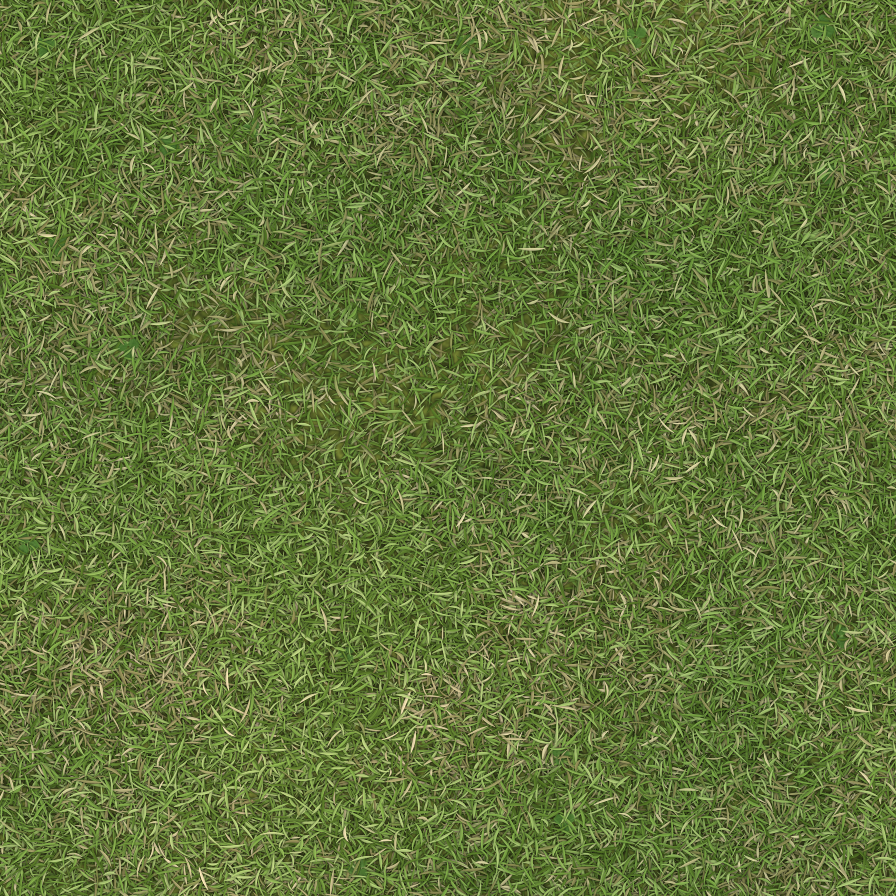
Give the GLSL for this texture, as a Shadertoy shader.

```glsl
// A patchy lawn seen from above: mossy ground under many layers of thin,
// curved blades strewn at random, each layer lighter than the one below.
// Slow gradient noise decides where the turf is lush, mossy or dry.

const float TAU = 6.28318;
const int LAYERS = 17;
const int LEAF_LAYER = 13;
const float BLADE_DENSITY = 54.0;
const float LEAF_DENSITY = 9.0;

const vec3 SOIL       = vec3(0.19, 0.22, 0.09);
const vec3 MOSS       = vec3(0.46, 0.51, 0.20);
const vec3 DEEP_GREEN = vec3(0.27, 0.37, 0.12);
const vec3 FRESH      = vec3(0.41, 0.54, 0.23);
const vec3 PALE_GREEN = vec3(0.57, 0.65, 0.39);
const vec3 OLD_STRAW  = vec3(0.46, 0.45, 0.27);
const vec3 STRAW      = vec3(0.74, 0.71, 0.55);
const vec3 CLOVER     = vec3(0.29, 0.46, 0.19);

// Integer hash of a cell and a seed, three values in 0..1
vec3 hash3(vec2 cell, int seed) {
    uvec3 v = uvec3(ivec3(ivec2(cell), seed));
    v = v * 1664525u + 1013904223u;
    v.x += v.y * v.z; v.y += v.z * v.x; v.z += v.x * v.y;
    v ^= v >> 16u;
    v.x += v.y * v.z; v.y += v.z * v.x; v.z += v.x * v.y;
    return vec3(v & 0xffffu) / 65535.0;
}

float cornerSlope(vec2 cell, vec2 offset, int seed) {
    float angle = TAU * hash3(cell, seed).x;
    return dot(vec2(cos(angle), sin(angle)), offset);
}

// Gradient noise, about -0.7..0.7
float gradientNoise(vec2 p, int seed) {
    vec2 i = floor(p), f = p - i;
    vec2 u = f * f * f * (f * (f * 6.0 - 15.0) + 10.0);
    vec2 e = vec2(1.0, 0.0);
    float low = mix(cornerSlope(i, f, seed), cornerSlope(i + e, f - e, seed), u.x);
    float high = mix(cornerSlope(i + e.yx, f - e.yx, seed), cornerSlope(i + 1.0, f - 1.0, seed), u.x);
    return mix(low, high, u.y);
}

float patches(vec2 p, float scale, int seed) {
    return gradientNoise(p * scale, seed)
         + 0.5 * gradientNoise(p * scale * 2.3, seed + 1)
         + 0.3 * gradientNoise(p * scale * 5.1, seed + 2);
}

vec3 groundColor(vec2 p, float moss) {
    float tufts = gradientNoise(p * 75.0, 301) + 0.8 * gradientNoise(p * 160.0, 302);
    return mix(SOIL, MOSS, clamp(0.36 + 0.25 * moss + 0.75 * tufts, 0.0, 1.0));
}

vec3 bladeColor(float tone, float straw) {
    vec3 green = mix(DEEP_GREEN, FRESH, smoothstep(0.0, 0.5, tone));
    green = mix(green, PALE_GREEN, smoothstep(0.5, 1.0, tone));
    return mix(green, mix(OLD_STRAW, STRAW, tone * tone), straw);
}

// One layer of blades over the colour below; pixel is in canvas units
vec3 addBlades(vec3 color, vec2 p, float pixel, int layer, float dry, float moss) {
    vec2 q = p * BLADE_DENSITY + 20.0 * hash3(vec2(7.0), layer).xy;
    float soft = 0.6 * pixel * BLADE_DENSITY;
    float light = mix(0.86, 1.17, float(layer) / float(LAYERS - 1));
    for (int y = -1; y <= 1; y++)
    for (int x = -1; x <= 1; x++) {
        vec2 cell = floor(q) + vec2(x, y);
        vec3 place = hash3(cell, layer);
        vec2 d = q - cell - place.xy;
        if (dot(d, d) > 1.0) continue;

        vec3 form = hash3(cell, layer + 100);
        vec3 look = hash3(cell, layer + 200);
        vec2 dir = vec2(cos(TAU * place.z), sin(TAU * place.z));
        float along = dot(d, dir) / mix(0.35, 0.9, form.x);
        float taper = 1.0 - along * along;
        if (taper <= 0.0) continue;

        float bend = 0.36 * (form.y - 0.5) * (along * along - 0.3);
        float across = dot(d, vec2(-dir.y, dir.x)) + bend;
        float width = mix(0.045, 0.092, form.z) * taper;
        float present = 1.0 - smoothstep(0.0, 0.15, 0.55 * moss - look.x);
        float cover = 1.0 - smoothstep(width - soft, width + soft, abs(across));
        cover *= present * min(1.0, 2.0 * width / soft);
        float shadow = present * taper * (1.0 - smoothstep(0.03, 0.2, abs(across)));
        float straw = smoothstep(look.y - 0.06, look.y + 0.06, dry);
        float sheen = 1.0 + 0.12 * clamp(across / width, -1.0, 1.0);

        color *= 1.0 - 0.26 * shadow;
        color = mix(color, bladeColor(look.z, straw) * light * sheen, cover);
    }
    return color;
}

// Sparse three-lobed leaves half hidden in the turf
vec3 addLeaves(vec3 color, vec2 p, float pixel) {
    vec2 q = p * LEAF_DENSITY, cell = floor(q);
    vec3 place = hash3(cell, 400), look = hash3(cell, 401);
    vec2 d = q - cell - mix(vec2(0.25), vec2(0.75), place.xy);
    float radius = mix(0.05, 0.085, look.y);
    float edge = 1.0;
    for (int i = 0; i < 3; i++) {
        float angle = TAU * (place.z + float(i) / 3.0);
        edge = min(edge, length(d - radius * vec2(cos(angle), sin(angle))) - 0.8 * radius);
    }
    float soft = pixel * LEAF_DENSITY;
    float cover = step(look.x, 0.13) * (1.0 - smoothstep(-soft, soft, edge));
    return mix(color, CLOVER * (1.05 + 2.0 * edge), 0.85 * cover);
}

void mainImage(out vec4 fragColor, in vec2 fragCoord) {
    float pixel = 1.0 / iResolution.y;
    vec2 p = fragCoord * pixel;

    // Slow variation of the turf
    float dry = clamp(0.23 + 0.42 * patches(p, 4.0, 310), 0.04, 0.7);
    float moss = smoothstep(0.0, 0.6, patches(p, 2.6, 320));
    float lush = patches(p, 2.0, 330);

    vec3 color = groundColor(p, moss);
    for (int layer = 0; layer < LAYERS; layer++) {
        if (layer == LEAF_LAYER) color = addLeaves(color, p, pixel);
        color = addBlades(color, p, pixel, layer, dry, moss);
    }
    color *= 1.03 - vec3(0.16, 0.09, 0.15) * lush;
    fragColor = vec4(clamp(color, 0.0, 1.0), 1.0);
}
```
